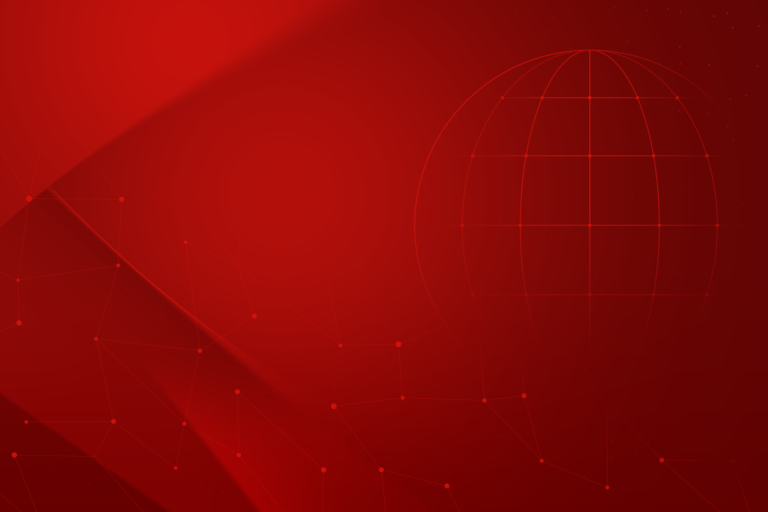
Write a WebGL 1 fragment shader that draws this background.

```glsl
precision highp float;
uniform vec2 u_resolution;

#define GLOBE_CENTER vec2(1.152, 0.56)
#define GLOBE_RADIUS 0.342
#define GLOBE_STEP 0.408
#define GLOW_CENTER vec2(0.55, 0.62)
#define GLOW_FALLOFF 3.28
#define LINE_WIDTH 0.0011
#define NODE_CELL 0.14
#define NODE_RADIUS 0.0052
#define SPECK_CELL 0.032
#define LINE_COLOR vec3(0.88, 0.08, 0.05)

float pixel;

float hash(vec2 p) {
  return fract(sin(dot(p, vec2(127.1, 311.7))) * 43758.5);
}

// Coverage of a shape of half width w at distance d
float cover(float d, float w) {
  return 1.0 - smoothstep(w - 0.8 * pixel, w + 0.8 * pixel, d);
}

float segment(vec2 p, vec2 a, vec2 b) {
  vec2 ab = b - a;
  return length(p - a - ab * clamp(dot(p - a, ab) / dot(ab, ab), 0.0, 1.0));
}

// Smooth step across an edge with softness s
float above(float d, float s) {
  return smoothstep(-s - pixel, s + pixel, d);
}

// Red level of the glow and the folded sheets
float sheets(vec2 p) {
  vec2 g = p - GLOW_CENTER;
  float level = 0.37 + 0.33 * exp(-GLOW_FALLOFF * dot(g, g));

  // Lower sheet, with a bright sliver between two curves
  float t = p.x - 0.094;
  float rim = 0.639 - 1.05 * t + 0.5 * t * t;
  float u = p.x - 0.303;
  float crease = 0.436 - 0.88 * u + 0.15 * u * u;
  float fade = 1.0 - smoothstep(0.4, 0.72, p.x);
  float under = above(rim - p.y, 0.001);
  float below = above(crease - p.y, 0.003 + 0.015 * p.x);
  level += 0.03 * under * fade * (1.0 - below);
  float shade = 0.55 - 0.07 * exp(-9.0 * max(crease - p.y, 0.0));
  level = mix(level, shade, under * below * fade);

  // Bright wedge at the bottom and dark corner
  float wedge = p.x - 0.273 + 0.79 * (p.y - 0.297);
  float lit = above(wedge, 0.008) * exp(-5.0 * max(wedge, 0.0));
  lit *= 1.0 - smoothstep(0.12, 0.32, p.y);
  level += 0.11 * lit * below;
  level -= 0.05 * (1.0 - above(wedge, 0.01)) * smoothstep(0.4, 0.0, p.y);
  float corner = 0.232 - 0.7 * p.x - p.y;
  level -= 0.10 * above(corner, 0.004);

  // Upper sheet, its edge softening to the right
  float edge = 0.555 + p.x * (0.9 + p.x * (-0.62 + 0.375 * p.x));
  vec2 h = p - vec2(0.37, 0.92);
  float upper = 0.56 + 0.21 * exp(-6.0 * dot(h, h));
  level = mix(level, upper, above(p.y - edge, 0.001 + 0.13 * p.x * p.x));

  // Lit rim of the lower sheet
  float ray = cover(abs(p.y - rim) * 0.75, LINE_WIDTH);
  return level + 0.16 * ray * smoothstep(0.09, 0.12, p.x) * smoothstep(0.55, 0.3, p.x);
}

// Wire globe, fading toward the bottom and the sides
float globe(vec2 p) {
  vec2 q = p - GLOBE_CENTER;
  float rim = cover(abs(length(q) - GLOBE_RADIUS), LINE_WIDTH);
  float ink = 0.6 * rim * smoothstep(0.36, -0.1, q.x);
  float inside = step(abs(q.y), GLOBE_RADIUS);
  float span = sqrt(max(GLOBE_RADIUS * GLOBE_RADIUS - q.y * q.y, 0.00001));
  for (float i = -2.0; i <= 2.0; i++) {
    float s = sin(GLOBE_STEP * i);
    float weight = 0.75 - 0.22 * abs(i);
    float slope = s * q.y / span;
    float meridian = abs(q.x - s * span) / sqrt(1.0 + slope * slope);
    ink = max(ink, weight * inside * cover(meridian, LINE_WIDTH));
    float chord = cover(abs(q.y - GLOBE_RADIUS * s), LINE_WIDTH);
    ink = max(ink, 0.6 * chord * smoothstep(span, 0.15 * span, abs(q.x)));
    for (float j = -2.0; j <= 2.0; j++) {
      vec2 knot = GLOBE_RADIUS * vec2(sin(GLOBE_STEP * j) * cos(GLOBE_STEP * i), s);
      ink = max(ink, (0.9 - 0.15 * abs(j)) * cover(length(q - knot), 0.0035));
    }
  }
  return ink * smoothstep(-0.29, 0.08, q.y);
}

vec2 node(vec2 id) {
  return (id + 0.2 + 0.6 * vec2(hash(id), hash(id + 37.0))) * NODE_CELL;
}

// Scattered nodes joined to their neighbours
float network(vec2 p) {
  float ink = 0.0;
  vec2 cell = floor(p / NODE_CELL);
  for (float x = -1.0; x <= 1.0; x++) {
    for (float y = -1.0; y <= 1.0; y++) {
      vec2 id = cell + vec2(x, y);
      vec2 a = node(id);
      float size = NODE_RADIUS * (0.6 + 0.5 * hash(id + 11.0));
      ink = max(ink, 0.75 * step(0.25, hash(id + 5.0)) * cover(length(p - a), size));
      for (float k = 0.0; k < 3.0; k++) {
        vec2 next = id + vec2(min(k, 1.0), 1.0 - k);
        float link = cover(segment(p, a, node(next)), 0.0007);
        ink = max(ink, 0.2 * step(0.5, hash(id + 3.0 * k + 19.0)) * link);
      }
    }
  }
  return ink * smoothstep(0.0, 0.12, 0.84 - 0.5 * p.x - p.y);
}

// Fine dust, denser in the upper right
float specks(vec2 p) {
  vec2 id = floor(p / SPECK_CELL);
  vec2 at = (id + 0.2 + 0.6 * vec2(hash(id + 51.0), hash(id + 83.0))) * SPECK_CELL;
  float dense = smoothstep(0.35, 0.0, length(p - vec2(1.45, 0.95)));
  float shown = step(0.86 - 0.3 * dense, hash(id + 7.0));
  return shown * (0.15 + 0.35 * dense) * cover(length(p - at), 0.0016);
}

void main() {
  pixel = 1.0 / u_resolution.y;
  vec2 p = gl_FragCoord.xy / u_resolution * vec2(1.5, 1.0);
  float level = sheets(p);
  float warm = (0.02 + 0.13 * max(level - 0.4, 0.0)) * smoothstep(-0.1, 0.5, p.y);
  vec3 color = vec3(level, warm, 0.7 * warm);
  float ink = max(max(globe(p), network(p)), specks(p));
  gl_FragColor = vec4(mix(color, LINE_COLOR, ink), 1.0);
}
```
